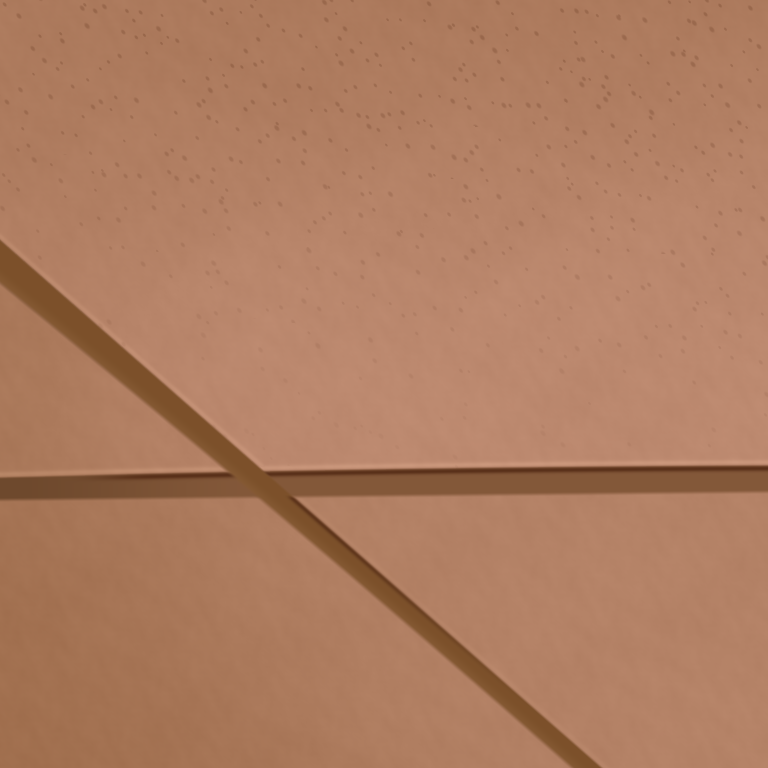
This texture is drawn by a three.js fragment shader. Its source:

```glsl
// Warm clay panels with pitted grain, split by a level joint and a slanting joint.
varying vec2 vUv;

const float SOFT = 0.0022;

vec2 hash2(vec2 p) {
  vec2 q = vec2(dot(p, vec2(127.1, 311.7)), dot(p, vec2(269.5, 183.3)));
  return fract(sin(q) * 43758.5);
}

// 1 where d is positive, with a smooth edge
float inside(float d, float soft) {
  return smoothstep(-soft, soft, d);
}

// Soft ridge of a given width around d = 0
float ridge(float d, float width) {
  return exp(-d * d / (width * width));
}

// Cellular noise: one pit per cell, kept only where its random value is low
float pits(vec2 p, float density) {
  vec2 cell = floor(p);
  float pit = 0.0;
  for (int j = -1; j <= 1; j++) {
    for (int i = -1; i <= 1; i++) {
      vec2 id = cell + vec2(float(i), float(j));
      vec2 rnd = hash2(id);
      float kept = step(hash2(id + 37.0).x, density);
      float radius = 0.16 + 0.17 * rnd.y;
      float d = length(p - id - rnd);
      pit = max(pit, kept * smoothstep(radius, radius * 0.3, d));
    }
  }
  return pit;
}

// Layered sines, each layer turned and bent by the last
float ripple(vec2 p, int layers) {
  float sum = 0.0;
  float gain = 0.5;
  for (int i = 0; i < 5; i++) {
    if (i >= layers) break;
    sum += gain * sin(p.x + 1.3 * sin(p.y)) * sin(p.y * 1.1 + 0.7);
    p = mat2(1.2, 1.3, -1.3, 1.2) * p + 1.7;
    gain *= 0.65;
  }
  return sum;
}

// Turn and stretch space so that grain runs down to the right
vec2 grainSpace(vec2 p, float scale) {
  vec2 along = vec2(0.64, -0.77);
  vec2 across = vec2(0.77, 0.64);
  return scale * vec2(dot(p, along) * 0.62, dot(p, across));
}

vec3 upperPanel(vec2 p) {
  vec3 dusk = vec3(0.675, 0.477, 0.362);
  vec3 glow = vec3(0.736, 0.535, 0.433);
  float light = smoothstep(1.02, 0.52, p.y + 0.10 * (0.5 - p.x));
  light *= mix(0.6, 1.0, smoothstep(0.0, 0.4, p.x));
  return mix(dusk, glow, light);
}

vec3 lowerPanel(vec2 p) {
  vec3 shade = vec3(0.622, 0.428, 0.298);
  vec3 lit = vec3(0.706, 0.509, 0.400);
  return mix(shade, lit, smoothstep(-0.1, 0.85, p.x + 0.65 * p.y));
}

vec3 leftPanel(vec2 p) {
  vec3 shade = vec3(0.665, 0.470, 0.350);
  vec3 lit = vec3(0.705, 0.505, 0.395);
  return mix(shade, lit, smoothstep(0.0, 0.25, p.x));
}

void main() {
  vec2 p = vUv;

  // Signed distances to the joint edges, positive above each edge
  float levelTop = p.y - (0.378 + 0.027 * p.x - 0.0115 * p.x * p.x);
  float levelBase = p.y - (0.349 + 0.0104 * p.x);
  float slantTop = 0.752 * (p.y - (0.6875 - 0.877 * p.x));
  float slantBase = 0.765 * (p.y - (0.6315 - 0.815 * p.x - 0.044 * p.x * p.x));

  float above = inside(levelTop, SOFT);
  float below = inside(-levelBase, SOFT * 1.5);
  float rightSide = inside(slantTop, SOFT);
  float leftSide = inside(-slantBase, SOFT * 1.5);
  float beside = max(rightSide, leftSide);

  // Panels with their pits and mottling
  vec3 high = mix(leftPanel(p), upperPanel(p), step(0.0, slantTop));
  vec3 panel = mix(lowerPanel(p), high, step(0.0, levelTop));
  float roughness = smoothstep(0.40, 1.0, p.y + 0.15 * p.x);
  float pitting = pits(grainSpace(p, 85.0), 0.07 + 0.22 * roughness);
  panel -= vec3(0.075, 0.07, 0.065) * pitting * (0.2 + 0.8 * roughness) * above * rightSide;
  panel += 0.010 * ripple(grainSpace(p, 95.0), 5);
  panel += 0.007 * ripple(p * 14.0, 3);

  // Joints: the level one fades darker to the left
  vec3 levelColor = mix(vec3(0.43, 0.285, 0.175), vec3(0.515, 0.345, 0.225), smoothstep(0.0, 0.35, p.x));
  vec3 slantColor = vec3(0.485, 0.315, 0.165);
  slantColor += 0.035 * smoothstep(0.012, -0.006, slantBase - 0.004);
  vec3 joint = mix(slantColor, levelColor, beside);

  float panelMask = max(above, below) * beside;
  vec3 color = mix(joint, panel, panelMask);

  // Dark undercuts just inside the upper edges
  float undercut = ridge(levelTop + 0.0035, 0.0035) * beside * smoothstep(0.08, 0.2, p.x);
  float notch = ridge(slantTop + 0.002, 0.003) * below * smoothstep(0.72, 0.40, p.x);
  color = mix(color, vec3(0.33, 0.17, 0.085), 0.9 * max(undercut, 0.85 * notch));

  // Pale lips on the panel rims
  float levelLip = ridge(levelTop - 0.0045, 0.0035) * beside;
  float slantLip = ridge(slantTop - 0.004, 0.003) * max(above, 0.5 * below);
  color += vec3(0.055, 0.055, 0.05) * max(levelLip, 0.7 * slantLip) * panelMask;

  gl_FragColor = vec4(color, 1.0);
}
```
